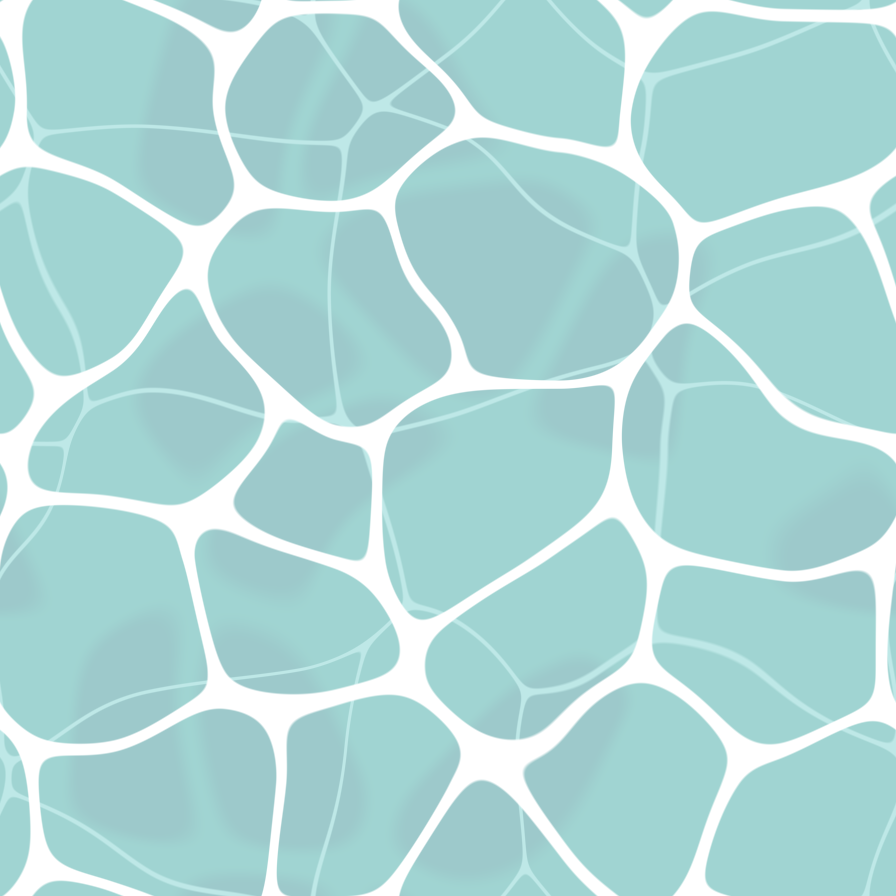
A WebGL 2 fragment shader for this texture:

```glsl
#version 300 es
precision highp float;

uniform vec2 u_resolution;
out vec4 fragColor;

// Colours
const vec3 WATER = vec3(0.627, 0.832, 0.822);
const vec3 SHADE = vec3(0.614, 0.788, 0.795);
const vec3 FAINT = vec3(0.745, 0.910, 0.907);
const vec3 FOAM  = vec3(1.0);

// Whole cells per canvas, so every layer wraps
const vec2 FOAM_CELLS  = vec2(4.0, 5.0);
const vec2 FAINT_CELLS = vec2(3.0, 4.0);
const vec2 SHADE_CELLS = vec2(5.0, 4.0);

// Line half widths and corner rounding, in canvas units
const float FOAM_WIDTH  = 0.0062;
const float FAINT_WIDTH = 0.0024;
const float FOAM_ROUND  = 0.013;
const float FAINT_ROUND = 0.005;
const float SHADE_ROUND = 0.018;

// Wobble: x = noise repeats, y = amplitude
const vec2 FOAM_WOBBLE  = vec2(8.0, 0.055);
const vec2 FAINT_WOBBLE = vec2(6.0, 0.080);
const vec2 SHADE_WOBBLE = vec2(5.0, 0.080);

const float JITTER = 0.8;
const float SHADE_INSET = 0.012;
const float SHADE_BLUR = 0.012;
const float SHADE_SHARE = 0.62;
const float EDGE_BLUR = 0.0012;

vec2 hash2(vec2 p) {
    vec2 q = vec2(dot(p, vec2(127.1, 311.7)), dot(p, vec2(269.5, 183.3)));
    return fract(sin(q) * 43758.5453);
}

// Integer lattice index wrapped to its period
vec2 wrapCell(vec2 cell, vec2 period) {
    return floor(mod(cell + 0.5, period));
}

// Two channels of periodic value noise
vec2 wrapNoise(vec2 p, float period, float seed) {
    vec2 i = floor(p);
    vec2 f = fract(p);
    f = f * f * (3.0 - 2.0 * f);
    vec2 n = vec2(period);
    vec2 a = hash2(wrapCell(i, n) + seed);
    vec2 b = hash2(wrapCell(i + vec2(1.0, 0.0), n) + seed);
    vec2 c = hash2(wrapCell(i + vec2(0.0, 1.0), n) + seed);
    vec2 d = hash2(wrapCell(i + vec2(1.0, 1.0), n) + seed);
    return mix(mix(a, b, f.x), mix(c, d, f.x), f.y);
}

// Scattered cell centre in canvas units
vec2 sitePosition(vec2 cell, vec2 cells, float seed) {
    vec2 offset = hash2(wrapCell(cell, cells) + seed) - 0.5;
    return (cell + 0.5 + JITTER * offset) / cells;
}

// Wobbly cell web: x = rounded distance to the border, y = random cell value
vec2 cellWeb(vec2 uv, vec2 cells, float rounding, vec2 wobble, float seed) {
    vec2 p = uv + (wrapNoise(uv * wobble.x, wobble.x, seed + 31.0) - 0.5) * wobble.y;

    // Nearest centre
    vec2 home = floor(p * cells);
    vec2 nearCell = home;
    vec2 nearSite = vec2(0.0);
    float nearest = 1e3;
    for (int y = -1; y <= 1; y++) {
        for (int x = -1; x <= 1; x++) {
            vec2 cell = home + vec2(x, y);
            vec2 site = sitePosition(cell, cells, seed) - p;
            float d = dot(site, site);
            if (d < nearest) {
                nearest = d;
                nearCell = cell;
                nearSite = site;
            }
        }
    }

    // Smooth minimum over all borders, which fills in the junctions
    float total = 0.0;
    for (int y = -2; y <= 2; y++) {
        for (int x = -2; x <= 2; x++) {
            if (x == 0 && y == 0) continue;
            vec2 site = sitePosition(nearCell + vec2(x, y), cells, seed) - p;
            float d = dot(0.5 * (nearSite + site), normalize(site - nearSite));
            total += exp(-d / rounding);
        }
    }
    float id = hash2(wrapCell(nearCell, cells) + seed + 57.0).x;
    return vec2(-rounding * log(total), id);
}

float lineMask(float dist, float halfWidth) {
    float blur = max(EDGE_BLUR, 0.8 / min(u_resolution.x, u_resolution.y));
    return 1.0 - smoothstep(halfWidth - blur, halfWidth + blur, dist);
}

void main() {
    vec2 uv = gl_FragCoord.xy / u_resolution;

    // Soft darker pools
    vec2 pool = cellWeb(uv, SHADE_CELLS, SHADE_ROUND, SHADE_WOBBLE, 11.0);
    float shade = smoothstep(SHADE_INSET - SHADE_BLUR, SHADE_INSET + SHADE_BLUR, pool.x);
    vec3 color = mix(WATER, SHADE, shade * step(pool.y, SHADE_SHARE));

    // Thin deep ripples, then the bright surface web
    float faint = cellWeb(uv, FAINT_CELLS, FAINT_ROUND, FAINT_WOBBLE, 5.0).x;
    color = mix(color, FAINT, lineMask(faint, FAINT_WIDTH));
    float foam = cellWeb(uv, FOAM_CELLS, FOAM_ROUND, FOAM_WOBBLE, 2.0).x;
    color = mix(color, FOAM, lineMask(foam, FOAM_WIDTH));

    fragColor = vec4(color, 1.0);
}
```
